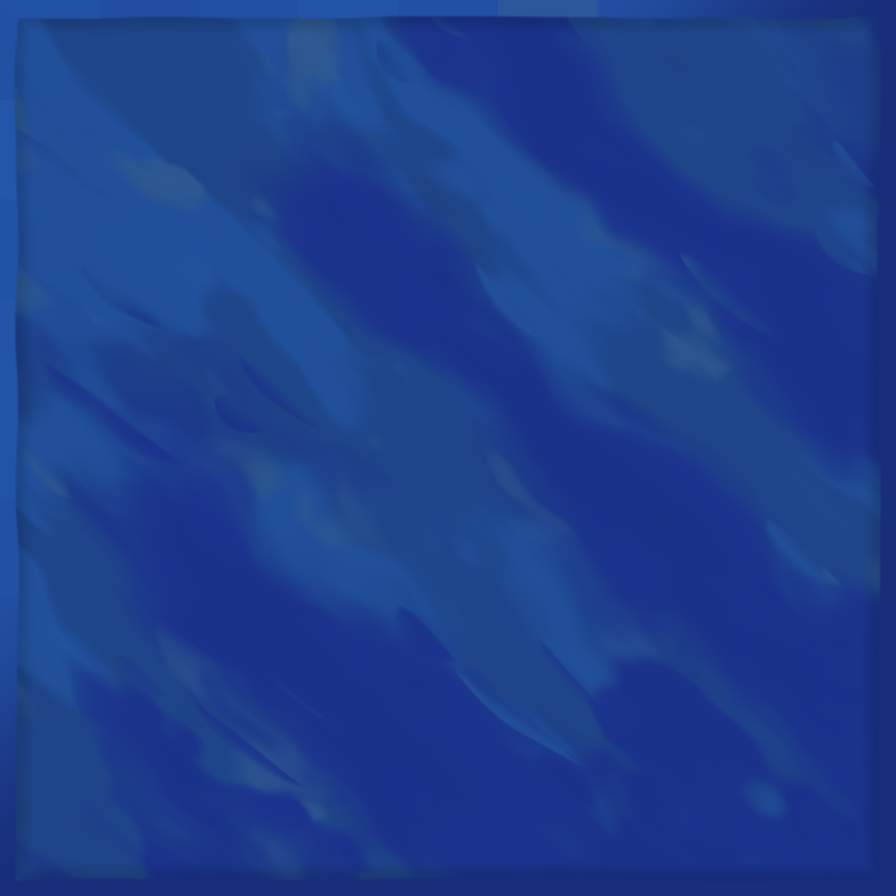
This texture is drawn by a WebGL 2 fragment shader. Its source:

```glsl
#version 300 es
precision highp float;

uniform vec2 u_resolution;
out vec4 fragColor;

const vec3 INDIGO = vec3(0.103, 0.198, 0.545);
const vec3 TEAL = vec3(0.118, 0.272, 0.535);
const vec3 BRIGHT = vec3(0.130, 0.312, 0.605);
const vec3 PALE = vec3(0.185, 0.350, 0.560);
const vec3 RIM_BLUE = vec3(0.140, 0.340, 0.670);
const vec3 RIM_DARK = vec3(0.095, 0.180, 0.480);
const vec2 FLOW = vec2(0.72, -0.694);      // direction of the brush
const vec2 STROKE_CELL = vec2(0.22, 0.085);
const float STROKE_DENSITY = 0.62;
const float RIM_WIDTH = 0.019;

float hash(vec2 p) {
  vec3 q = fract(vec3(p.xyx) * 0.1031);
  q += dot(q, q.yzx + 33.33);
  return fract((q.x + q.y) * q.z);
}

float noise(vec2 p) {
  vec2 i = floor(p), f = fract(p);
  f = f * f * f * (f * (f * 6.0 - 15.0) + 10.0);
  return mix(mix(hash(i), hash(i + vec2(1, 0)), f.x),
             mix(hash(i + vec2(0, 1)), hash(i + vec2(1, 1)), f.x), f.y);
}

float fbm(vec2 p) {
  float sum = 0.0, amp = 0.5;
  for (int i = 0; i < 3; i++) {
    sum += amp * noise(p);
    p = mat2(0.96, 0.28, -0.28, 0.96) * p * 2.03 + 17.3;
    amp *= 0.5;
  }
  return sum / 0.875;
}

float band(float v, float center, float width) {
  float d = (v - center) / width;
  return exp(-d * d);
}

// Tapered strokes: one crisp side, one feathered side; signed light or dark.
float strokes(vec2 p) {
  float sum = 0.0;
  vec2 cell = floor(p / STROKE_CELL);
  for (int j = -1; j <= 1; j++) {
    for (int i = -1; i <= 1; i++) {
      vec2 id = cell + vec2(i, j);
      if (hash(id + 41.0) > STROKE_DENSITY) continue;
      vec2 jitter = vec2(hash(id + 7.0), hash(id + 19.0)) - 0.5;
      vec2 d = p - (id + 0.5 + 0.7 * jitter) * STROKE_CELL;
      float halfLength = mix(0.035, 0.10, hash(id + 53.0));
      float t = d.x / halfLength;
      if (abs(t) >= 1.0) continue;
      float taper = (1.0 - t * t) * (1.0 - 0.4 * t);
      float width = mix(0.006, 0.019, hash(id + 67.0)) * taper + 0.0008;
      float bend = (hash(id + 83.0) - 0.5) * 0.3 * d.x + 0.008 * t * t;
      float q = (d.y - bend) / width;
      q *= hash(id + 97.0) < 0.5 ? -1.0 : 1.0;
      float profile = smoothstep(-1.5, 0.4, q) * (1.0 - smoothstep(0.5, 1.0, q));
      float side = hash(id + 113.0) < 0.5 ? -1.0 : 1.0;
      sum += side * profile * smoothstep(0.0, 0.6, taper);
    }
  }
  return sum;
}

void main() {
  vec2 uv = gl_FragCoord.xy / u_resolution;
  vec2 p = vec2(dot(uv, FLOW), dot(uv, vec2(-FLOW.y, FLOW.x)));

  // Gentle warp keeps the bands uneven
  vec2 warp = vec2(fbm(p * vec2(5.0, 9.0) + 3.0), fbm(p * vec2(4.0, 7.0) + 29.0)) - 0.5;
  vec2 w = p + warp * vec2(0.12, 0.10);

  // Broad dark bands, fading out towards the upper left
  float dark = band(w.y, 0.46, 0.10) * smoothstep(-0.45, -0.10, w.x);
  dark += band(w.y, 0.81, 0.075 + 0.04 * w.x) * smoothstep(-0.5, -0.2, w.x);
  dark += band(w.y, 1.08, 0.065);
  dark += 0.7 * smoothstep(0.14, 0.0, uv.y + 0.8 * warp.x);
  dark += 0.5 * smoothstep(0.88, 1.0, uv.x + 0.5 * warp.y);

  float grain = fbm(w * vec2(4.5, 15.0) + 61.0) - 0.5;
  float stroke = strokes(p + warp * 0.03);
  float tone = 0.76 - 0.78 * dark + 0.75 * grain + 0.24 * stroke;
  float light = smoothstep(0.12, 0.68, tone);
  vec3 color = mix(INDIGO, TEAL, light);

  // Brighter veils and small pale glints within the lighter paint
  float upperLeft = smoothstep(-0.35, 0.75, uv.y - uv.x);
  float veil = fbm(w * vec2(5.0, 13.0) + 101.0) + 0.20 * upperLeft + 0.06 * stroke;
  color = mix(color, BRIGHT, light * smoothstep(0.52, 0.74, veil));
  float glint = fbm(w * vec2(7.0, 14.0) + 151.0) + 0.07 * stroke;
  color = mix(color, PALE, light * 0.85 * smoothstep(0.66, 0.82, glint));
  color *= 1.0 + 0.05 * (fbm(w * vec2(8.0, 20.0) + 211.0) - 0.5);

  // Narrow rim with a soft inner shadow and blocky patches
  vec2 edge = min(uv, 1.0 - uv);
  float inset = min(edge.x, edge.y) + 0.006 * (noise(uv * 11.0 + 5.0) - 0.5);
  color *= 1.0 - 0.13 * smoothstep(RIM_WIDTH + 0.022, RIM_WIDTH, inset);
  float along = edge.x < edge.y ? uv.y : uv.x + 13.0;
  float block = hash(vec2(floor(along * 9.0), 3.0));
  float rimLight = smoothstep(0.0, 0.35, uv.y - uv.x);
  vec3 rim = mix(RIM_DARK, RIM_BLUE, rimLight * mix(0.75, 1.0, block));
  rim = mix(rim, PALE, 0.6 * rimLight * step(0.88, block));
  color = mix(rim, color, smoothstep(RIM_WIDTH - 0.002, RIM_WIDTH + 0.002, inset));

  fragColor = vec4(color, 1.0);
}
```
